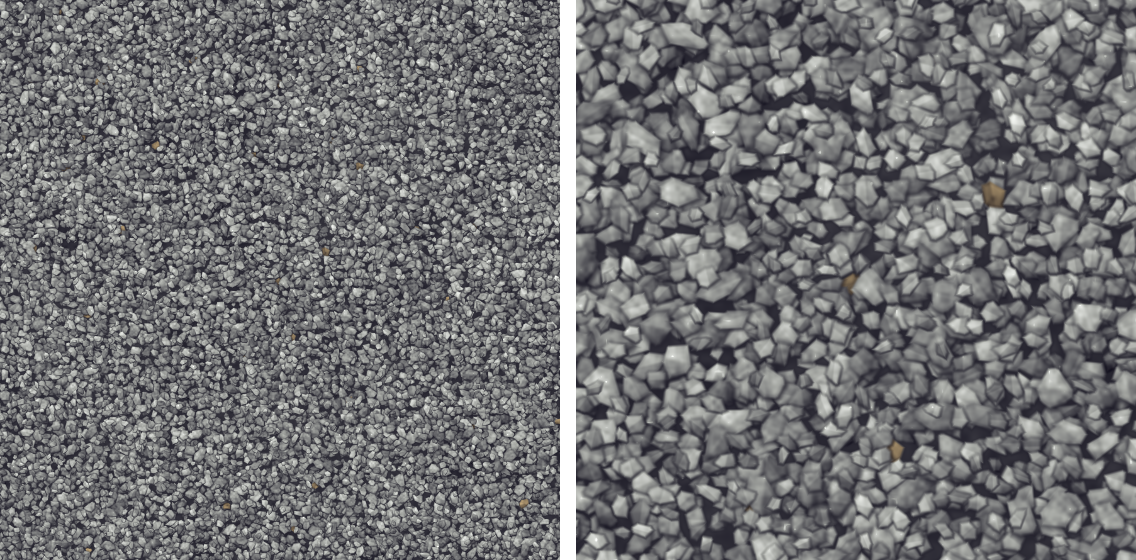
Left: the whole. Right: its middle third, enlarged.
Write a WebGL 1 fragment shader that draws this texture.

```glsl
precision highp float;
// Packed grey crushed-stone grit: angular chips piled in layers over dark gaps.

uniform vec2 u_resolution;

const float GAP_TONE = 0.15;
const vec2 LIGHT_DIR = vec2(-0.45, 0.89);

float hash(vec2 p) {
  return fract(sin(dot(p, vec2(127.1, 311.7))) * 43758.5453);
}

vec2 hash2(vec2 p) {
  return vec2(hash(p), hash(p + 57.3));
}

float valueNoise(vec2 p) {
  vec2 cell = floor(p);
  vec2 f = fract(p);
  f = f * f * (3.0 - 2.0 * f);
  float low = mix(hash(cell), hash(cell + vec2(1.0, 0.0)), f.x);
  float high = mix(hash(cell + vec2(0.0, 1.0)), hash(cell + 1.0), f.x);
  return mix(low, high, f.y);
}

vec2 rotate(vec2 p, float angle) {
  float c = cos(angle);
  float s = sin(angle);
  return vec2(c * p.x + s * p.y, c * p.y - s * p.x);
}

// Distance to an irregular convex chip of about unit radius.
float chipDistance(vec2 p, vec2 id) {
  float d = length(p) - 1.15;
  for (int k = 0; k < 6; k++) {
    float side = float(k);
    vec2 jitter = hash2(id + side * 3.7);
    float angle = (side + 0.8 * jitter.x) * 1.0472;
    d = max(d, dot(p, vec2(cos(angle), sin(angle))) - mix(0.68, 1.08, jitter.y));
  }
  return d;
}

// Paints one layer of chips over surface: x is tone, y is rusty warmth.
void paintChips(inout vec2 surface, vec2 uv, float cells, float seed,
                float presence, float baseTone, float speckle, float blur) {
  vec2 grid = uv * cells;
  vec2 home = floor(grid);
  for (int j = 1; j >= -1; j--) {
    for (int i = -1; i <= 1; i++) {
      vec2 cell = home + vec2(float(i), float(j));
      vec2 id = cell + seed;
      if (hash(id + 9.1) > presence) continue;

      // Placement and shape
      vec2 offset = grid - cell - mix(vec2(0.1), vec2(0.9), hash2(id));
      float radius = mix(0.34, 0.58, hash(id + 21.7));
      float stretch = sqrt(mix(1.0, 1.75, hash(id + 33.9)));
      float angle = (hash(id + 45.3) - 0.5) * 2.8;
      vec2 p = rotate(offset, angle) / (radius * vec2(stretch, 1.0 / stretch));
      float d = chipDistance(p, id);
      float soft = blur * cells / radius;

      // Contact shadow, strongest away from the light
      float away = 0.5 - 0.5 * dot(offset / (length(offset) + 0.001), LIGHT_DIR);
      float shadow = smoothstep(0.42, 0.0, d) * mix(0.2, 0.75, away);
      surface.x = mix(surface.x, GAP_TONE, shadow);

      // Chip tone, broken into two facets and darkened at the rim
      float tone = baseTone + 0.32 * (hash(id + 71.3) - 0.5);
      float creaseAngle = hash(id + 83.1) * 6.2832;
      float crease = dot(p, vec2(cos(creaseAngle), sin(creaseAngle)));
      tone += 0.09 * (smoothstep(-0.15, 0.15, crease) - 0.5);
      tone += 0.09 * dot(offset / radius, LIGHT_DIR);
      tone -= 0.11 * smoothstep(-0.35, 0.05, d);
      tone += speckle;
      float warmth = step(0.996, hash(id + 97.7));
      float cover = 1.0 - smoothstep(-soft, soft, d);
      surface = mix(surface, vec2(tone, warmth), cover);
    }
  }
}

// Violet shadows, neutral greys and faintly warm highlights.
vec3 stoneColor(float tone, float warmth) {
  vec3 shadowTint = vec3(0.005, -0.005, 0.055);
  vec3 paleTint = vec3(-0.003, 0.006, -0.012);
  vec3 color = tone + mix(shadowTint, paleTint, clamp(tone / 0.65, 0.0, 1.0));
  return color * mix(vec3(1.0), vec3(1.08, 0.92, 0.7), warmth);
}

void main() {
  vec2 uv = gl_FragCoord.xy / u_resolution.y;
  float blur = max(0.0011, 0.7 / u_resolution.y);

  // Mineral texture shared by the chips
  float fine = valueNoise(uv * 330.0);
  float medium = valueNoise(uv * 170.0 + 13.0);
  float speckle = 0.15 * (fine - 0.5) + 0.13 * (medium - 0.5);
  speckle += 0.22 * smoothstep(0.86, 1.0, fine) * smoothstep(0.55, 0.9, medium);

  // Pile the chips from deep to loose
  vec2 surface = vec2(GAP_TONE + 0.06 * medium, 0.0);
  paintChips(surface, uv, 78.0, 11.0, 1.0, 0.49, speckle, blur);
  paintChips(surface, uv, 66.0, 137.0, 0.95, 0.55, speckle, blur);
  paintChips(surface, uv, 52.0, 263.0, 0.5, 0.58, speckle, blur);
  paintChips(surface, uv, 88.0, 389.0, 0.35, 0.59, speckle, blur);

  // Broad uneven brightness
  float patches = valueNoise(uv * 9.0) + valueNoise(uv * 21.0 + 5.0) - 1.0;
  surface.x += 0.035 * patches;
  gl_FragColor = vec4(clamp(stoneColor(surface.x, surface.y), 0.0, 1.0), 1.0);
}
```
